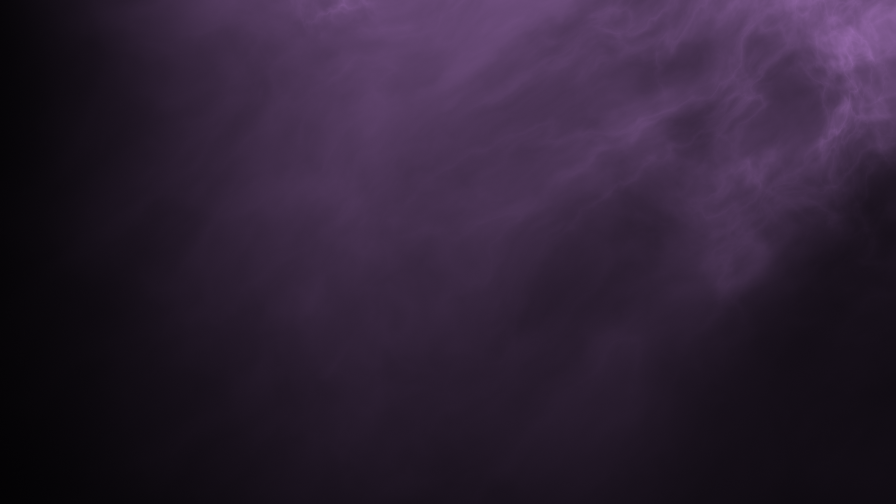
This background is drawn by a Shadertoy shader. Its source:

```glsl
// Violet smoke drifting down out of the top edge into near-black corners.
// A smooth light envelope is multiplied by domain-warped fractal noise, then
// thin ridged filaments, a faint vortex and soft hollows add local detail.
#define SMOKE_COLOR vec3(0.385, 0.272, 0.436)
#define SHADOW_COLOR vec3(0.008, 0.007, 0.010)
#define SMOKE_SCALE 3.6
#define SMOKE_CONTRAST 0.62
#define WARP 0.30
#define EDGE_WARP 0.09
#define FILAMENT_GAIN 0.26
#define WISP_GAIN 0.09

float hash(vec2 cell) {
    vec3 q = fract(vec3(cell.xyx) * 0.1031);
    q += dot(q, q.yzx + 33.33);
    return fract((q.x + q.y) * q.z);
}

float noise(vec2 p) {
    vec2 cell = floor(p), f = fract(p);
    vec2 w = f * f * f * (f * (f * 6.0 - 15.0) + 10.0);
    return mix(mix(hash(cell), hash(cell + vec2(1, 0)), w.x),
               mix(hash(cell + vec2(0, 1)), hash(cell + vec2(1, 1)), w.x), w.y);
}

// Fractal noise, centred on zero
float fbm(vec2 p) {
    float sum = 0.0, amplitude = 0.5;
    for (int i = 0; i < 6; i++) {
        sum += amplitude * (noise(p) - 0.5);
        p = mat2(1.6, 1.2, -1.2, 1.6) * p + 7.3;
        amplitude *= 0.52;
    }
    return sum;
}

float blob(vec2 p, vec2 center, vec2 radius) {
    vec2 d = (p - center) / radius;
    return exp(-dot(d, d));
}

// Broad light: falls with height, fades at the left and lower right
float envelope(vec2 uv) {
    float fall = 0.22 + 0.73 * uv.y;
    float left = smoothstep(-0.09, 0.49 - 0.07 * uv.y, uv.x);
    float start = 0.61 + 0.42 * smoothstep(0.2, 1.1, uv.y);
    float depth = mix(0.40, 0.64, smoothstep(0.0, 0.4, uv.y));
    float right = 1.0 - depth * smoothstep(start, start + 0.29, uv.x);
    return fall * left * right;
}

// Soft bright lines along the zero contours of noise
float filaments(vec2 p, float sharpness) {
    return exp(-abs(fbm(p)) * sharpness);
}

void mainImage(out vec4 fragColor, in vec2 fragCoord) {
    vec2 p = fragCoord / iResolution.y;
    vec2 uv = fragCoord / iResolution.xy;

    // Warped coordinates, stretched along the rising diagonal
    vec2 drift = vec2(fbm(p * 2.2 + 3.1), fbm(p * 2.2 + 15.7));
    vec2 along = vec2(0.8 * p.x + 0.6 * p.y, 1.5 * (0.8 * p.y - 0.6 * p.x));
    vec2 q = along + WARP * drift;
    float cloud = fbm(q * SMOKE_SCALE + 5.0);

    // Noise is strongest on the right, where the smoke is torn
    float torn = smoothstep(0.4, 0.85, uv.x) * smoothstep(0.2, 0.6, uv.y);
    float light = envelope(uv + EDGE_WARP * drift * vec2(0.6, 0.8));
    light *= 1.0 + cloud * SMOKE_CONTRAST * (0.75 + 0.75 * torn);

    // Streaky wisps through the torn part
    float wisp = filaments(q * vec2(4.0, 6.0) + 11.0, 9.0) - 0.45;
    light *= 1.0 + WISP_GAIN * wisp * (0.5 + 2.0 * torn);

    // Hollows and a broken, curled vortex
    vec2 s = p + 0.14 * drift;
    light *= 1.0 - 0.22 * blob(s, vec2(1.384, 0.727), vec2(0.065, 0.055));
    light *= 1.0 - 0.14 * blob(s, vec2(1.157, 0.387), vec2(0.14, 0.07));
    vec2 curl = s - vec2(1.435, 0.49);
    float ring = (length(curl) - 0.062) / 0.026;
    float arc = 0.55 + 0.45 * cos(atan(curl.y, curl.x) + 0.6);
    light += 0.10 * arc * exp(-ring * ring);
    light += 0.08 * blob(s, vec2(1.44, 0.55), vec2(0.10, 0.14));

    // Filaments gathered in the upper right and near the top left
    float veil = blob(p, vec2(1.63, 0.84), vec2(0.17, 0.20))
               + 0.9 * blob(p, vec2(0.67, 0.99), vec2(0.07, 0.07))
               + 0.5 * blob(p, vec2(1.33, 0.87), vec2(0.04, 0.05));
    vec2 fold = p + 0.22 * drift;
    float threads = filaments(fold * vec2(6.5, 4.5) + 21.0, 18.0)
                  + 0.6 * filaments(fold * vec2(9.0, 7.0) + 43.0, 14.0);
    light += FILAMENT_GAIN * veil * (threads - 0.35);

    // Fine dither hides banding in the dark gradient
    float grain = (hash(fragCoord) - 0.5) / 255.0;
    vec3 color = SHADOW_COLOR + SMOKE_COLOR * max(light, 0.0);
    fragColor = vec4(color + grain, 1.0);
}
```
